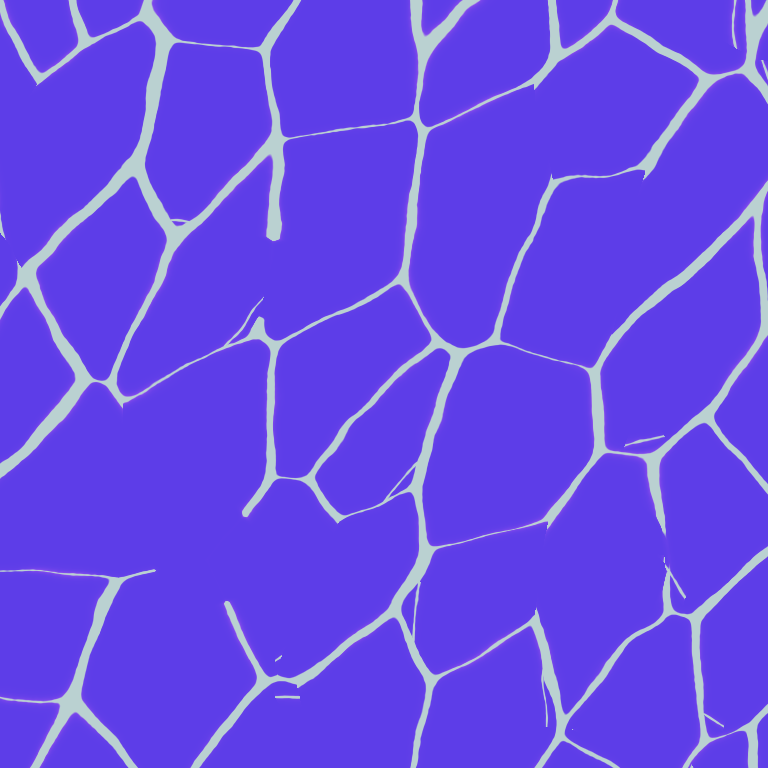
Write a three.js fragment shader that draws this texture map.

```glsl
// Pale crack network over flat violet ground. A skewed Voronoi lattice gives the
// cells; each border gets its own width, soft fillets at the junctions, worn
// outlines, occasional gaps and small corner slivers, with a faint purple fringe.

#define LATTICE mat2(6.4, -0.7, -1.2, 4.6) // canvas to cell space
#define JITTER 0.92       // irregularity of the cells
#define MAX_WIDTH 0.0078  // half width of the widest crack
#define FILLET 0.0042     // rounding at junctions
#define MISSING 0.09      // share of borders left out
#define SLIVERS 0.07      // share of corners cut by a thin chord
#define ROUGHNESS 0.0017  // raggedness of the outlines
#define SOFTNESS 0.0009   // half width of the edge blend
#define GROUND vec3(0.365, 0.24, 0.91)
#define CRACK vec3(0.73, 0.82, 0.82)
#define FRINGE vec3(0.60, 0.32, 0.94)

varying vec2 vUv;

float hash(vec2 p) {
  vec3 q = fract(p.xyx * vec3(0.1031, 0.1030, 0.0973));
  q += dot(q, q.yzx + 33.33);
  return fract((q.x + q.y) * q.z);
}

vec2 hash2(vec2 p) {
  return vec2(hash(p + 17.3), hash(p + 71.9));
}

float noise(vec2 p) {
  vec2 i = floor(p), f = fract(p);
  f = f * f * (3.0 - 2.0 * f);
  return mix(mix(hash(i), hash(i + vec2(1, 0)), f.x),
             mix(hash(i + vec2(0, 1)), hash(i + vec2(1, 1)), f.x), f.y);
}

vec2 wobble(vec2 p) {
  return vec2(noise(p), noise(p + 43.7)) - 0.5;
}

vec2 seed(vec2 cell) {
  return cell + 0.5 + JITTER * (hash2(cell) - 0.5);
}

// Half width of a crack: steep borders are wide, flat ones thin, some fade out
float crackWidth(vec2 p, vec2 normal, float id) {
  float steep = mix(0.2, 1.0, smoothstep(0.2, 0.85, abs(normal.x)));
  float w = MAX_WIDTH * steep * mix(0.4, 1.0, fract(id * 37.0));
  w *= mix(0.6, 1.35, noise(p * 15.0 + 5.0));
  return w - 0.016 * (1.0 - smoothstep(0.15, 0.2, noise(p * 5.5 + 31.0)));
}

// Signed distance to the crack network in canvas units, negative inside
float cracks(vec2 p) {
  vec2 q = LATTICE * p, base = floor(q), home = base, toHome = vec2(0.0);
  float nearest = 100.0;

  // Nearest seed
  for (int y = -1; y <= 1; y++)
  for (int x = -1; x <= 1; x++) {
    vec2 cell = base + vec2(x, y), r = seed(cell) - q;
    if (dot(r, r) < nearest) { nearest = dot(r, r); toHome = r; home = cell; }
  }

  // Borders with its neighbours, joined by a smooth minimum
  float total = 0.0, d1 = 9.0, d2 = 9.0;
  vec2 n1 = vec2(1, 0), n2 = n1, id1 = home, id2 = home;
  for (int y = -2; y <= 2; y++)
  for (int x = -2; x <= 2; x++) {
    if (x == 0 && y == 0) continue;
    vec2 cell = home + vec2(x, y);
    float id = hash(cell + home + 9.0);
    if (id < MISSING) continue;
    vec2 r = seed(cell) - q;
    vec2 n = normalize(r - toHome);
    vec2 slope = n * LATTICE;
    float d = dot(0.5 * (r + toHome), n) / length(slope);
    slope = normalize(slope);
    total += exp((crackWidth(p, slope, id) - d) / FILLET);
    if (d < d1) {
      d2 = d1; n2 = n1; id2 = id1;
      d1 = d; n1 = slope; id1 = cell;
    } else if (d < d2) {
      d2 = d; n2 = slope; id2 = cell;
    }
  }
  float dist = -FILLET * log(max(total, 1e-30));

  // Thin chord across a chosen corner
  float corner = hash(id1 + id2 + 2.0 * home + 57.0);
  if (corner < SLIVERS) {
    float reach = mix(0.028, 0.05, corner / SLIVERS);
    float chord = abs(d1 + d2 - reach) / max(length(n1 + n2), 0.3);
    dist = min(dist, chord - 0.0014);
  }
  return dist;
}

void main() {
  vec2 p = vUv + 3.0;
  vec2 bent = p + 0.026 * wobble(p * 6.0) + 0.007 * wobble(p * 27.0);
  float dist = cracks(bent);
  dist += ROUGHNESS * (0.6 * noise(p * 95.0) + 0.4 * noise(p * 210.0) - 0.5);

  // Patchy fringe, then the crisp crack on top
  float patches = smoothstep(0.3, 0.8, noise(p * 13.0 + 8.0));
  float glow = exp(-max(dist, 0.0) / 0.0028) * mix(0.15, 0.75, patches);
  vec3 color = mix(GROUND, FRINGE, glow);
  color = mix(color, CRACK, 1.0 - smoothstep(-SOFTNESS, SOFTNESS, dist));
  gl_FragColor = vec4(color, 1.0);
}
```
